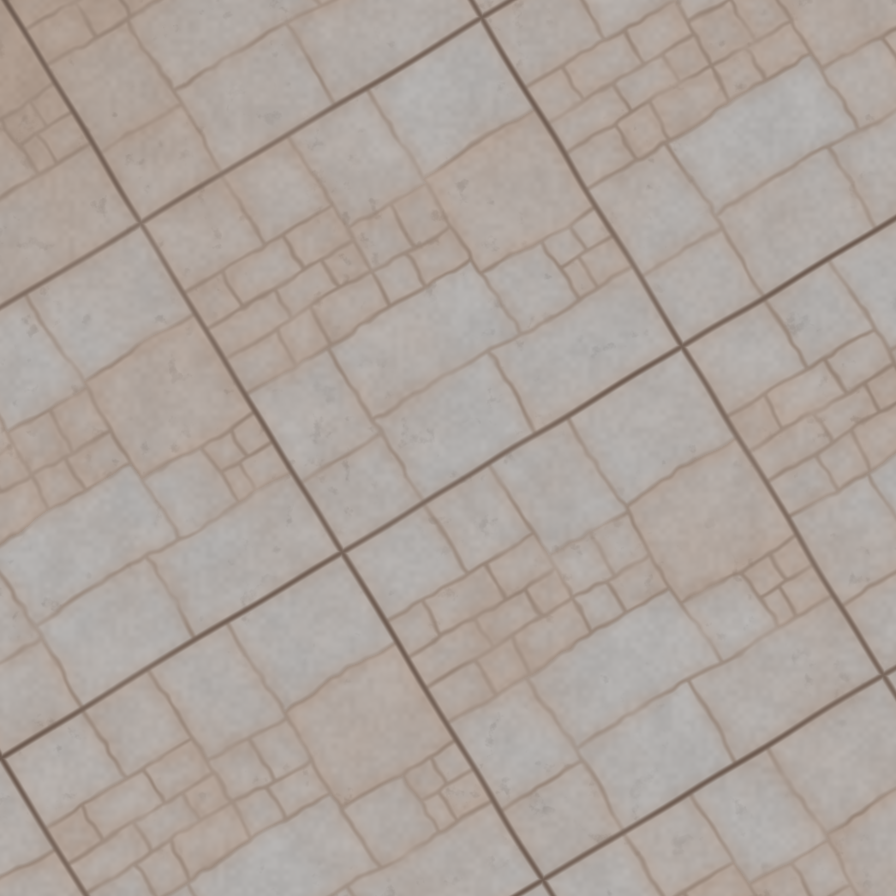
Give the GLSL for this texture, as a WebGL 2 fragment shader.

```glsl
#version 300 es
precision highp float;
// Tilted paving of square stamped slabs, each holding the same ashlar layout.
// A lattice transform repeats the slab; box cuts find the stone under a point,
// and its rounded-box distance gives joints, worn rims and tints.
#define SLAB_U vec2(0.380, 0.229)
#define SLAB_V vec2(0.224, -0.367)
#define CORNER vec2(0.3815, 0.384)
#define SLAB_SIZE 0.437
#define SEAM_WIDTH 0.0042
#define JOINT_WIDTH 0.0036
#define ROUNDING 0.010
#define WOBBLE 0.019
#define GRAIN 0.030

uniform vec2 u_resolution;
out vec4 fragColor;

const vec3 COOL_STONE = vec3(0.695, 0.685, 0.678);
const vec3 WARM_STONE = vec3(0.692, 0.633, 0.592);
const vec3 JOINT = vec3(0.560, 0.490, 0.440);
const vec3 SEAM = vec3(0.410, 0.340, 0.300);
const vec3 STAIN = vec3(0.640, 0.555, 0.490);

float hash(vec2 p) {
  vec3 q = fract(p.xyx * vec3(0.1031, 0.1030, 0.0973));
  q += dot(q, q.yzx + 33.33);
  return fract((q.x + q.y) * q.z);
}

float noise(vec2 p) {
  vec2 i = floor(p), f = fract(p);
  f = f * f * (3.0 - 2.0 * f);
  return mix(mix(hash(i), hash(i + vec2(1, 0)), f.x),
             mix(hash(i + vec2(0, 1)), hash(i + vec2(1, 1)), f.x), f.y);
}

float fbm(vec2 p) {
  float sum = 0.0, amp = 0.5;
  for (int i = 0; i < 4; i++) {
    sum += amp * noise(p);
    p = mat2(0.8, 0.6, -0.6, 0.8) * p * 2.03 + 17.3;
    amp *= 0.5;
  }
  return sum;
}

// Keep the side of the box (left, top, right, bottom) that holds p.
void cutX(inout vec4 b, vec2 p, float x) {
  if (p.x < x) b.z = min(b.z, x); else b.x = max(b.x, x);
}
void cutY(inout vec4 b, vec2 p, float y) {
  if (p.y < y) b.w = min(b.w, y); else b.y = max(b.y, y);
}

// Four blocks turn around one central stone; each is cut further.
vec4 stoneBox(vec2 p) {
  vec4 b;
  if (p.x < 0.66 && p.y < 0.52) {
    b = vec4(0.0, 0.0, 0.66, 0.52);
    cutX(b, p, 0.43);
    bool left = p.x < 0.43;
    float top = left ? 0.215 : 0.29;
    cutY(b, p, top);
    if (p.y < top) {
      if (left) cutX(b, p, 0.237);
    } else {
      // Rows of small cobbles with staggered joints
      if (left) cutY(b, p, 0.325);
      cutY(b, p, 0.415);
      if (!left) cutX(b, p, p.y < 0.415 ? 0.55 : 0.525);
      else if (p.y < 0.325) { cutX(b, p, 0.11); cutX(b, p, 0.29); }
      else if (p.y < 0.415) { cutX(b, p, 0.20); cutX(b, p, 0.34); }
      else { cutX(b, p, 0.15); cutX(b, p, 0.25); }
    }
  } else if (p.x >= 0.66 && p.y < 0.755) {
    b = vec4(0.66, 0.0, 1.0, 0.755);
    cutY(b, p, 0.275);
    cutY(b, p, 0.57);
    if (p.y >= 0.57) {
      cutX(b, p, 0.835);
      if (p.x >= 0.835) { cutY(b, p, 0.66); cutX(b, p, p.y < 0.66 ? 0.92 : 0.89); }
    }
  } else if (p.x >= 0.24 && p.y >= 0.755) {
    b = vec4(0.24, 0.755, 1.0, 1.0);
    cutX(b, p, 0.57);
  } else if (p.x < 0.24) {
    b = vec4(0.0, 0.52, 0.24, 1.0);
    cutY(b, p, 0.79);
  } else b = vec4(0.24, 0.52, 0.66, 0.755);
  return b;
}

void main() {
  vec2 uv = gl_FragCoord.xy / u_resolution;
  float px = 1.0 / min(u_resolution.x, u_resolution.y);
  vec2 q = inverse(mat2(SLAB_U, SLAB_V)) * (uv - CORNER);
  q += 0.006 * (vec2(noise(uv * 14.0), noise(uv * 14.0 + 40.0)) - 0.5);
  vec2 cell = floor(q), f = fract(q);
  vec2 rim = min(f, 1.0 - f);
  float seamDist = min(rim.x, rim.y);

  // Hand-cut outlines, calm beside the slab seams
  vec2 bend = vec2(noise(f * 7.0 + 3.0), noise(f * 7.0 + 51.0)) - 0.5;
  vec2 rough = vec2(noise(q * 36.0), noise(q * 36.0 + 70.0)) - 0.5;
  vec2 p = f + (WOBBLE * bend + 0.008 * rough) * smoothstep(0.0, 0.1, seamDist);
  vec4 box = stoneBox(p);
  vec2 size = box.zw - box.xy, center = 0.5 * (box.xy + box.zw);
  vec2 d = abs(p - center) - 0.5 * size + ROUNDING;
  float inside = ROUNDING - length(max(d, 0.0)) - min(max(d.x, d.y), 0.0);
  float dist = inside * SLAB_SIZE;

  // Stone tint: large stones cool, cobbles and rims warm
  float id = hash(center * 91.0 + 7.0), slabId = hash(center * 57.0 + cell * 13.0 + 90.0);
  float warm = 0.56 - 0.36 * smoothstep(0.008, 0.065, size.x * size.y);
  if (box.x > 0.6 && box.y > 0.2 && box.y < 0.5) warm = 0.62;
  warm += 0.16 * (id - 0.5) + 0.16 * (slabId - 0.5) + 0.9 * (fbm(uv * 13.0) - 0.47);
  warm += 0.50 * (1.0 - smoothstep(0.0, 0.022, dist));
  warm += 0.30 * smoothstep(0.65, 0.0, uv.x) * smoothstep(0.3, 1.0, uv.y);
  vec3 color = mix(COOL_STONE, WARM_STONE, clamp(warm, 0.0, 1.1));
  color = mix(color, STAIN, 0.42 * smoothstep(0.38, 0.0, length(uv - vec2(0.0, 0.98))));

  // Fine grain, cloudy wear and sparse faint pits
  color += GRAIN * (noise(uv * 150.0) - 0.5) + 0.055 * (fbm(uv * 30.0 + 9.0) - 0.47);
  color -= 0.05 * smoothstep(0.62, 0.80, fbm(uv * 62.0 + 31.0)) * smoothstep(0.35, 0.7, noise(uv * 16.0 + 5.0));

  // Shallow uneven joints between stones, then the deep slab seams
  float fade = 0.22 + 0.60 * noise(uv * 24.0 + 12.0);
  float joint = 1.0 - smoothstep(0.0, JOINT_WIDTH + px, dist);
  color = mix(color, JOINT, joint * fade);
  float seamFade = 0.45 + 0.50 * noise(uv * 7.0 + 63.0);
  float seam = 1.0 - smoothstep(0.0, SEAM_WIDTH + px, seamDist * SLAB_SIZE);
  color = mix(color, SEAM, seam * seamFade);
  fragColor = vec4(color, 1.0);
}
```
